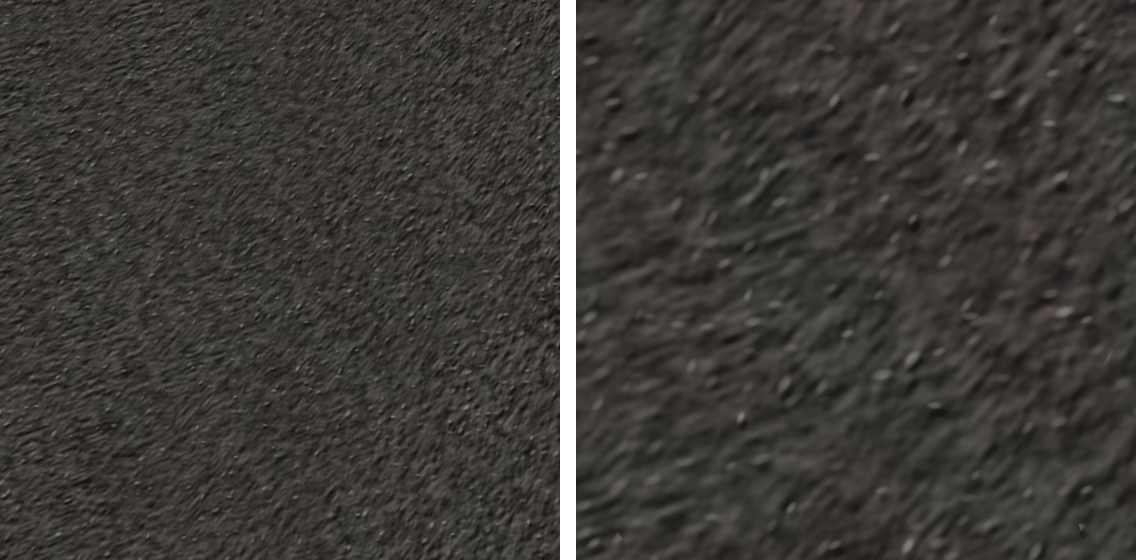
Left, the full canvas; right, a detail of the centre.
Reproduce this texture procedurally as a WebGL 1 fragment shader.

```glsl
precision highp float;
// Worn dark asphalt: slanted soft grain, shaded pits and scattered pale stone chips.
uniform vec2 u_resolution;

#define GRAIN_FREQ vec2(66.0, 132.0)
#define GRAIN_CONTRAST 0.25
#define RELIEF 0.11
#define CHIP_GRID 56.0
#define CHIP_SHARE 0.42
#define CHIP_SIZE vec2(0.33, 0.17)
#define CHIP_LIGHT 0.20
#define CHIP_SHADOW 0.07
#define BASE_TONE 0.217
#define WARM_TINT vec3(1.08, 0.985, 0.96)
#define GREEN_TINT vec3(1.04, 1.01, 0.955)

float hash(vec2 p) {
  return fract(sin(dot(p, vec2(127.1, 311.7))) * 43758.5453);
}

float noise(vec2 p) {
  vec2 cell = floor(p);
  vec2 f = fract(p);
  f = f * f * (3.0 - 2.0 * f);
  float low = mix(hash(cell), hash(cell + vec2(1.0, 0.0)), f.x);
  float high = mix(hash(cell + vec2(0.0, 1.0)), hash(cell + vec2(1.0)), f.x);
  return mix(low, high, f.y);
}

// Turns p so that its x axis runs along the given angle.
vec2 along(vec2 p, float angle) {
  float c = cos(angle);
  float s = sin(angle);
  return vec2(c * p.x + s * p.y, c * p.y - s * p.x);
}

// Streaky noise around zero, in two octaves.
float streaks(vec2 p, float angle) {
  vec2 q = along(p, angle) * GRAIN_FREQ;
  return 0.62 * noise(q) + 0.38 * noise(q * 1.9 + 17.3) - 0.5;
}

// Shallow streaks on the left give way to steeper ones on the right.
float grain(vec2 p, float steepness) {
  return mix(streaks(p, 0.38), streaks(p + 3.7, 0.85), steepness);
}

// Pale chips, each with a dark side below it.
float chips(vec2 p, float density) {
  vec2 g = p * CHIP_GRID;
  vec2 home = floor(g);
  float light = 0.0;
  float shadow = 0.0;
  for (int j = -1; j <= 1; j++) {
    for (int i = -1; i <= 1; i++) {
      vec2 cell = home + vec2(float(i), float(j));
      vec2 center = cell + vec2(hash(cell + 5.2), hash(cell + 9.8));
      float present = step(hash(cell + 21.4), CHIP_SHARE * density);
      float angle = mix(0.0, 1.2, hash(cell + 33.1));
      float rarity = hash(cell + 47.6);
      float strength = present * mix(0.3, 1.0, rarity * rarity);
      vec2 size = CHIP_SIZE * mix(0.75, 1.35, hash(cell + 58.9));
      vec2 offset = g - center;
      float chip = length(along(offset, angle) / size);
      float shade = length(along(offset - vec2(0.12, -0.26), angle) / size);
      light = max(light, strength * smoothstep(1.15, 0.25, chip));
      shadow = max(shadow, strength * smoothstep(1.3, 0.3, shade));
    }
  }
  return CHIP_LIGHT * light - CHIP_SHADOW * shadow * (1.0 - light);
}

void main() {
  vec2 uv = gl_FragCoord.xy / min(u_resolution.x, u_resolution.y);

  // The ground recedes upward, so grains shrink towards the top.
  vec2 ground = vec2((uv.x - 0.5) * (0.88 + 0.24 * uv.y),
                     uv.y * (0.86 + 0.2 * uv.y)) + 2.0;

  // Direction, density and tint drift slowly over the surface.
  float patches = noise(ground * 9.0);
  float steepness = smoothstep(0.1, 1.0, 0.6 * uv.x + 0.6 * noise(ground * 24.0 + 8.0));
  float density = mix(0.65, 1.35, noise(ground * 13.0 + 40.0));

  // Grain plus relief lit from the upper left.
  float body = grain(ground, steepness);
  float lower = grain(ground + vec2(-0.002, 0.005), steepness);
  float tone = BASE_TONE + GRAIN_CONTRAST * body + RELIEF * (body - lower);
  tone += 0.03 * (noise(ground * 260.0) - 0.5) + 0.018 * (patches - 0.5);
  tone += chips(ground, density);

  // Warm and greenish greys; the brightest chips turn neutral.
  float hue = noise(ground * 17.0 + 70.0);
  vec3 tint = mix(WARM_TINT, GREEN_TINT, smoothstep(0.25, 0.75, hue));
  tint = mix(tint, vec3(1.02, 1.0, 0.96), smoothstep(0.28, 0.42, tone));
  gl_FragColor = vec4(clamp(tone, 0.09, 0.5) * tint, 1.0);
}
```
